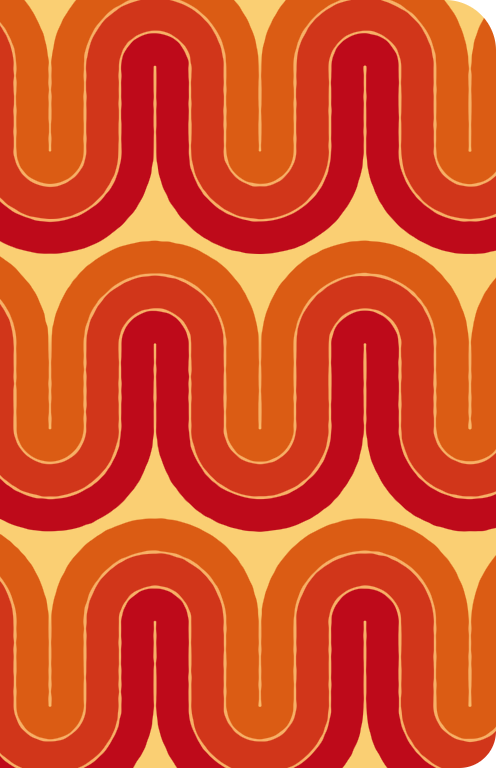
Give the GLSL for this pattern, as a WebGL 2 fragment shader.

```glsl
#version 300 es
precision highp float;
// Retro rows of three-striped serpentine bands on cream, with rounded right corners.

uniform vec2 u_resolution;
out vec4 fragColor;

// Lengths marked (h) are in canvas heights, all others in stripe widths.
const float STRIPE = 0.04557;      // width of one stripe (h)
const float ARCH_X = 0.2018;       // axis of the first arch (h)
const float ROW_Y = 0.1358;        // middle of the lowest row (h)
const float ROW_PITCH = 7.93;      // distance between rows
const float BAND = 3.0;            // stripes per band, also half a wave
const float STRAIGHT = 1.19;       // half length of the upright runs
const float LINE_WIDTH = 0.076;    // thin lines between stripes
const float WEAR = 0.022;          // roughness of the printed lines
const float CORNER_TOP = 0.066;    // corner radii (h)
const float CORNER_BOTTOM = 0.048;

const vec3 CREAM = vec3(0.98, 0.81, 0.45);
const vec3 LINE = vec3(0.97, 0.69, 0.40);
const vec3 ORANGE = vec3(0.86, 0.36, 0.08);
const vec3 VERMILION = vec3(0.82, 0.21, 0.10);
const vec3 CRIMSON = vec3(0.745, 0.04, 0.10);
const vec3 PAPER = vec3(1.0);

float hash(vec2 p) {
  vec3 q = fract(p.xyx * vec3(0.1031, 0.1030, 0.0973));
  q += dot(q, q.yzx + 33.33);
  return fract((q.x + q.y) * q.z);
}

float noise(vec2 p) {
  vec2 i = floor(p), f = fract(p);
  f = f * f * (3.0 - 2.0 * f);
  return mix(mix(hash(i), hash(i + vec2(1, 0)), f.x),
             mix(hash(i + vec2(0, 1)), hash(i + vec2(1, 1)), f.x), f.y);
}

// Smooth coverage of the region where d is positive.
float cover(float d, float pixel) {
  return clamp(0.5 + d / pixel, 0.0, 1.0);
}

// Position across the band: 0 at the crimson edge, BAND at the orange edge.
float bandCoord(float axisDist, float y) {
  if (y > STRAIGHT) return length(vec2(axisDist, y - STRAIGHT));
  if (y < -STRAIGHT) return BAND - length(vec2(BAND - axisDist, y + STRAIGHT));
  return axisDist;
}

void main() {
  vec2 uv = gl_FragCoord.xy / u_resolution.y;
  float aspect = u_resolution.x / u_resolution.y;
  float pixel = 1.0 / u_resolution.y;
  float aa = 1.2 * pixel / STRIPE;

  vec2 p = (uv - vec2(ARCH_X, ROW_Y)) / STRIPE;
  float axisDist = abs(mod(p.x + BAND, 2.0 * BAND) - BAND);
  float row = floor(p.y / ROW_PITCH);
  float halfLine = 0.5 * LINE_WIDTH + WEAR * (noise(p * 5.0) - 0.5);

  // The rows below and above this point
  vec3 color = CREAM;
  for (int k = 0; k < 2; k++) {
    float y = p.y - (row + float(k)) * ROW_PITCH;
    float d = bandCoord(axisDist, y);

    // Stripes and the lines between them
    vec3 band = mix(CRIMSON, VERMILION, cover(d - 1.0, aa));
    band = mix(band, ORANGE, cover(d - 2.0, aa));
    float seam = min(abs(d - 1.0), abs(d - 2.0));
    band = mix(band, LINE, cover(halfLine - seam, aa));

    // Where neighbouring waves touch, the ground narrows to a line
    color = mix(LINE, color, smoothstep(STRAIGHT - 0.3, STRAIGHT + 0.5, abs(y)));
    color = mix(color, band, cover(min(d, BAND - d) - halfLine, aa));
  }

  // Rounded corners on the right side
  float radius = uv.y > 0.5 ? CORNER_TOP : CORNER_BOTTOM;
  vec2 corner = max(vec2(uv.x - aspect, abs(uv.y - 0.5) - 0.5) + radius, 0.0);
  color = mix(PAPER, color, cover(radius - length(corner), pixel));

  fragColor = vec4(color, 1.0);
}
```
